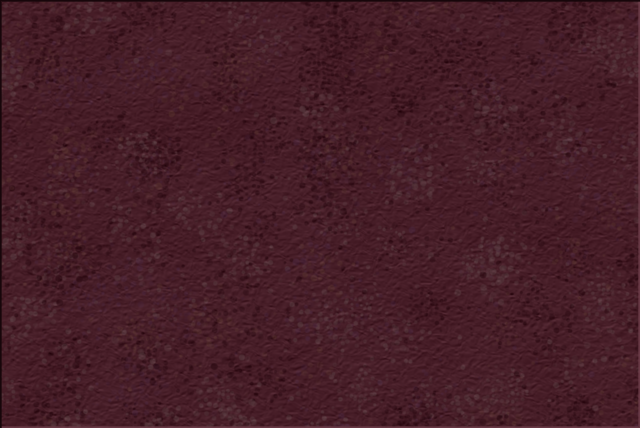
Give the GLSL for this texture, as a Shadertoy shader.

```glsl
// Dark maroon leathery paper: an embossed grain of short, nearly level wrinkles,
// under clusters of faint round flecks (dark, grey, plum, brown) laid in several sizes.
// A thin bevel darkens the top and left rims and lightens the bottom and right ones.

const vec3 BASE = vec3(0.275, 0.113, 0.152);
const vec3 DARK = vec3(0.170, 0.040, 0.072);
const vec3 GREY = vec3(0.350, 0.235, 0.255);
const vec3 PLUM = vec3(0.285, 0.140, 0.225);
const vec3 BROWN = vec3(0.340, 0.190, 0.180);
const vec3 RIM_SHADE = vec3(0.09, 0.025, 0.04);
const vec3 RIM_LIGHT = vec3(0.44, 0.25, 0.30);

const int LAYERS = 6;
const float CLUSTER_SIZE = 0.20;    // cell holding one cluster, in canvas heights
const float FLECK_SIZE = 0.0190;    // cell holding one fleck in the coarsest layer
const float FLECK_SHRINK = 0.0018;  // cell reduction per layer
const float FLECK_ALPHA = 0.66;
const vec2 GRAIN_FREQ = vec2(105.0, 150.0);
const float GRAIN_SLANT = 0.04;
const float GRAIN_DEPTH = 0.105;
const vec2 TO_LIGHT = vec2(-0.0007, 0.0020);
const float MOTTLE = 0.026;
const float RIM_WIDTH = 0.0055;

float hash(vec2 p) {
    vec3 q = fract(vec3(p.xyx) * 0.1031);
    q += dot(q, q.yzx + 33.33);
    return fract((q.x + q.y) * q.z);
}

vec2 hash2(vec2 p) {
    return vec2(hash(p), hash(p + 57.3));
}

float noise(vec2 p) {
    vec2 i = floor(p), f = fract(p);
    f = f * f * (3.0 - 2.0 * f);
    return mix(mix(hash(i), hash(i + vec2(1, 0)), f.x),
               mix(hash(i + vec2(0, 1)), hash(i + vec2(1, 1)), f.x), f.y);
}

// Height of the wrinkled surface
float grainHeight(vec2 p) {
    vec2 q = vec2(p.x + GRAIN_SLANT * p.y, p.y - GRAIN_SLANT * p.x) * GRAIN_FREQ;
    q += 1.2 * vec2(noise(q * 0.4 + 9.0), noise(q * 0.4 + 63.0));
    return 0.7 * noise(q) + 0.3 * noise(q * 1.7 + 31.0);
}

// Slope of the surface along the light direction
float emboss(vec2 p) {
    return grainHeight(p - TO_LIGHT) - grainHeight(p + TO_LIGHT);
}

vec3 fleckColor(float pick) {
    if (pick < 0.44) return DARK;
    if (pick < 0.70) return GREY;
    if (pick < 0.86) return PLUM;
    return BROWN;
}

// Chance of a fleck at p (x) and the colour pick of its cluster (y)
vec2 clusterAt(vec2 p, float seed) {
    vec2 g = p / CLUSTER_SIZE + hash2(vec2(seed, 3.0)) * 7.0;
    vec2 id = floor(g) + seed * 17.0;
    vec2 center = 0.35 + 0.3 * hash2(id);
    float reach = 0.28 + 0.22 * hash(id + 5.1);
    float present = step(0.38, hash(id + 8.7));
    float falloff = 1.0 - smoothstep(0.25, 1.0, length(fract(g) - center) / reach);
    return vec2(0.85 * present * falloff + 0.03, hash(id + 2.9));
}

vec3 addFlecks(vec3 color, vec2 p, float layer, float pixel) {
    float size = FLECK_SIZE - FLECK_SHRINK * layer;
    vec2 cell = floor(p / size);
    for (int y = -1; y <= 1; y++)
    for (int x = -1; x <= 1; x++) {
        vec2 id = cell + vec2(x, y);
        vec2 key = id + 200.0 + layer * 71.0;
        vec2 center = (id + 0.15 + 0.7 * hash2(key)) * size;
        vec2 cluster = clusterAt(center, layer + 1.0);
        float on = step(hash(key + 13.7), cluster.x);
        float radius = size * mix(0.24, 0.45, hash(key + 21.3));
        float disc = 1.0 - smoothstep(-pixel, pixel, length(p - center) - radius);
        float alpha = FLECK_ALPHA * mix(0.25, 1.0, hash(key + 41.9));
        float pick = fract(cluster.y + 0.12 * (hash(key + 6.3) - 0.5) + 1.0);
        color = mix(color, fleckColor(pick), on * disc * alpha);
    }
    return color;
}

void mainImage(out vec4 fragColor, in vec2 fragCoord) {
    float pixel = 1.0 / iResolution.y;
    vec2 p = fragCoord * pixel;
    vec2 extent = iResolution.xy * pixel;

    // Broad mottling, then flecks from fine to coarse
    vec3 color = BASE + MOTTLE * (0.6 * noise(p * 7.0) + 0.4 * noise(p * 19.0 + 5.0) - 0.5);
    for (int i = LAYERS - 1; i >= 0; i--)
        color = addFlecks(color, p, float(i), pixel);

    // Embossed grain
    color += GRAIN_DEPTH * emboss(p) * vec3(1.0, 0.85, 0.9);

    // Bevelled rim
    float lightDist = min(p.y, extent.x - p.x);
    float shadeDist = min(extent.y - p.y, p.x);
    color = mix(color, RIM_LIGHT, 0.8 * (1.0 - smoothstep(0.4, 1.0, lightDist / RIM_WIDTH)));
    color = mix(color, RIM_SHADE, 1.0 - smoothstep(0.4, 1.0, shadeDist / RIM_WIDTH));

    fragColor = vec4(clamp(color, 0.0, 1.0), 1.0);
}
```
